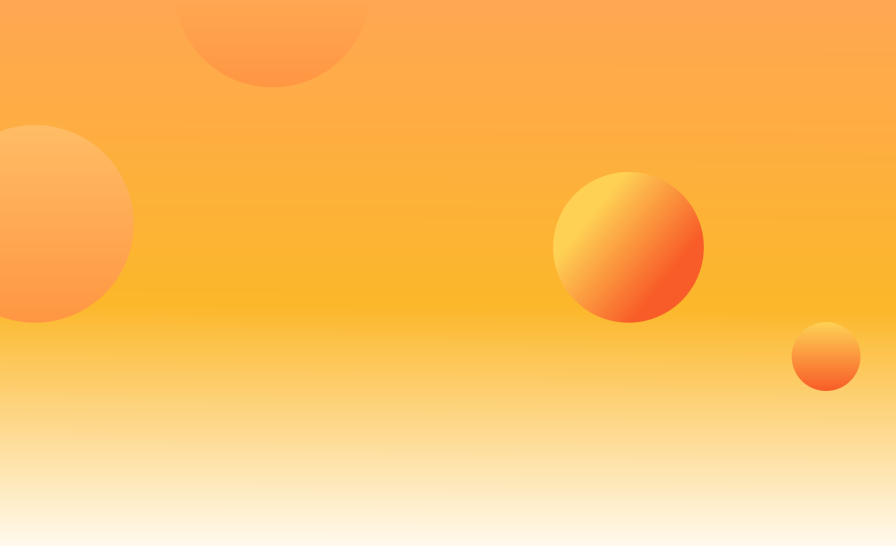
Give the GLSL for this background, as a Shadertoy shader.

```glsl
// Draws a warm orange sky fading to cream, with four gradient-filled discs.

const vec3 PEACH  = vec3(1.0, 0.655, 0.325);
const vec3 AMBER  = vec3(0.988, 0.718, 0.165);
const vec3 CREAM  = vec3(1.0, 0.978, 0.93);
const vec3 YELLOW = vec3(0.996, 0.82, 0.33);
const vec3 RED    = vec3(0.972, 0.36, 0.155);
const vec3 APRICOT = vec3(1.0, 0.74, 0.395);
const vec3 CORAL   = vec3(1.0, 0.588, 0.26);

// Two linear ramps meeting at the horizon, which tilts very slightly.
vec3 sky(vec2 p) {
    float horizon = 0.446 - 0.008 * p.x;
    vec3 lower = mix(CREAM, AMBER, clamp(p.y / horizon, 0.0, 1.0));
    float rise = clamp((p.y - horizon) / (1.0 - horizon), 0.0, 1.0);
    return p.y < horizon ? lower : mix(AMBER, PEACH, rise);
}

// Lays a disc over base; the ramp runs along dir, and span is its
// half length as a fraction of the radius.
vec3 disc(vec3 base, vec2 p, vec2 center, float radius,
          vec2 dir, float span, vec3 startColor, vec3 endColor) {
    vec2 q = (p - center) / radius;
    float ramp = clamp(0.5 + 0.5 * dot(q, normalize(dir)) / span, 0.0, 1.0);
    float edge = 0.75 / (iResolution.y * radius);
    float cover = 1.0 - smoothstep(-edge, edge, length(q) - 1.0);
    return mix(base, mix(startColor, endColor, ramp), cover);
}

void mainImage(out vec4 fragColor, in vec2 fragCoord) {
    // Canvas height is one unit.
    vec2 p = fragCoord / iResolution.y;
    vec2 down = vec2(0.0, -1.0);
    vec3 color = sky(p);

    // Pale discs cut by the canvas border
    color = disc(color, p, vec2(0.499, 1.020), 0.180, down, 1.0, APRICOT, CORAL);
    color = disc(color, p, vec2(0.064, 0.590), 0.181, down, 1.0, APRICOT, CORAL);

    // Bright discs
    color = disc(color, p, vec2(1.151, 0.547), 0.138, vec2(0.78, -0.62), 0.66, YELLOW, RED);
    color = disc(color, p, vec2(1.513, 0.347), 0.063, down, 1.0, YELLOW, RED);

    fragColor = vec4(color, 1.0);
}
```
